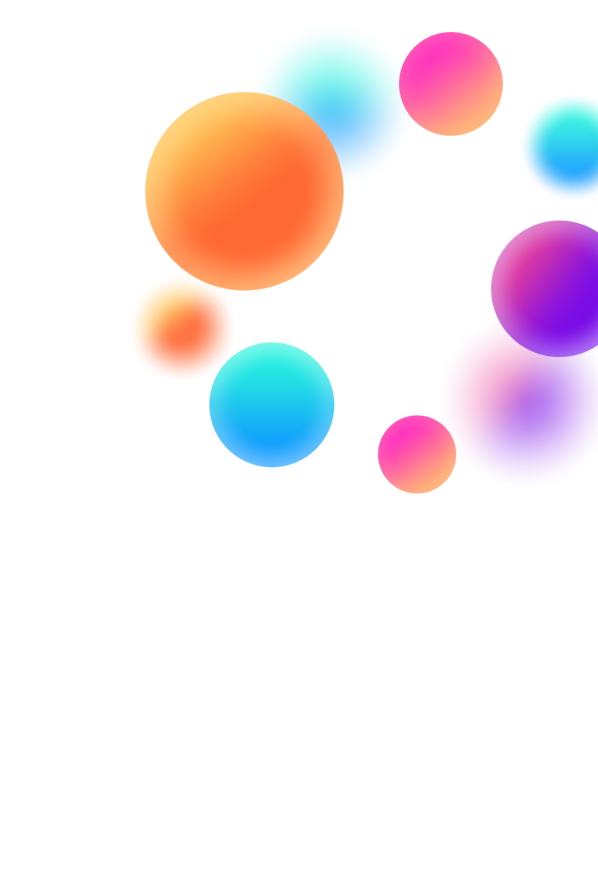
Write a Shadertoy shader that draws this background.

```glsl
const int ORB_COUNT = 9;
const vec3 BACKGROUND = vec3(1.0);
const float EDGE_PIXELS = 0.8;
const float RIM_START = 0.55;

const int CYAN = 0, ORANGE = 1, PURPLE = 2, PINK = 3;

// Palettes: gradient ends, axis (direction, reach), rim (colour, strength)
const vec3 START_COLOR[4] = vec3[4](
    vec3(0.16, 0.95, 0.87), vec3(1.0, 0.76, 0.33),
    vec3(0.92, 0.25, 0.60), vec3(1.0, 0.17, 0.76));
const vec3 END_COLOR[4] = vec3[4](
    vec3(0.06, 0.60, 1.0), vec3(1.0, 0.41, 0.20),
    vec3(0.48, 0.05, 0.90), vec3(1.0, 0.70, 0.45));
const vec3 AXIS[4] = vec3[4](
    vec3(0.0, -1.0, 1.0), vec3(0.6, -0.8, 0.25),
    vec3(0.8, -0.6, 0.5), vec3(0.6, -0.8, 1.15));
const vec4 RIM[4] = vec4[4](
    vec4(1.0, 1.0, 1.0, 0.38), vec4(1.0, 0.87, 0.60, 0.65),
    vec4(0.85, 0.78, 1.0, 0.55), vec4(1.0, 0.80, 0.60, 0.25));

// Orbs from back to front: centre, radius, blur, in canvas heights
const vec4 ORBS[ORB_COUNT] = vec4[ORB_COUNT](
    vec4(0.3711, 0.8828, 0.046, 0.050),
    vec4(0.6406, 0.8359, 0.043, 0.019),
    vec4(0.2031, 0.6341, 0.037, 0.026),
    vec4(0.5860, 0.5534, 0.049, 0.055),
    vec4(0.2728, 0.7865, 0.1107, 0.0),
    vec4(0.5033, 0.9063, 0.0579, 0.0),
    vec4(0.6243, 0.6777, 0.0762, 0.0),
    vec4(0.3034, 0.5482, 0.0697, 0.0),
    vec4(0.4655, 0.4928, 0.0436, 0.0));
const int PALETTE[ORB_COUNT] = int[ORB_COUNT](
    CYAN, CYAN, ORANGE, PURPLE, ORANGE, PINK, PURPLE, CYAN, PINK);
const float OPACITY[ORB_COUNT] = float[ORB_COUNT](
    0.72, 0.92, 0.92, 0.62, 1.0, 1.0, 1.0, 1.0, 1.0);

// Gradient fill with a pale rim, strongest at both ends of the axis
vec3 orbColor(vec2 local, int palette, float rimAmount) {
    vec3 axis = AXIS[palette];
    vec4 rim = RIM[palette];
    float along = dot(local, axis.xy);
    vec3 fill = mix(START_COLOR[palette], END_COLOR[palette],
                    smoothstep(-1.0, axis.z, along));
    float glow = smoothstep(RIM_START, 1.05, length(local));
    glow *= rim.a * mix(0.6, 1.0, min(abs(along), 1.0));
    return mix(fill, rim.rgb, glow * rimAmount);
}

void mainImage(out vec4 fragColor, in vec2 fragCoord) {
    vec2 position = fragCoord / iResolution.y;
    float edge = EDGE_PIXELS / iResolution.y;
    vec3 color = BACKGROUND;

    for (int i = 0; i < ORB_COUNT; i++) {
        vec4 orb = ORBS[i];
        vec2 offset = position - orb.xy;
        float softness = max(orb.w, edge);
        float coverage = 1.0 - smoothstep(orb.z - softness, orb.z + softness, length(offset));
        float rimAmount = orb.w > 0.0 ? 0.0 : 1.0;
        vec3 fill = orbColor(offset / orb.z, PALETTE[i], rimAmount);
        color = mix(color, fill, coverage * OPACITY[i]);
    }

    fragColor = vec4(color, 1.0);
}
```
